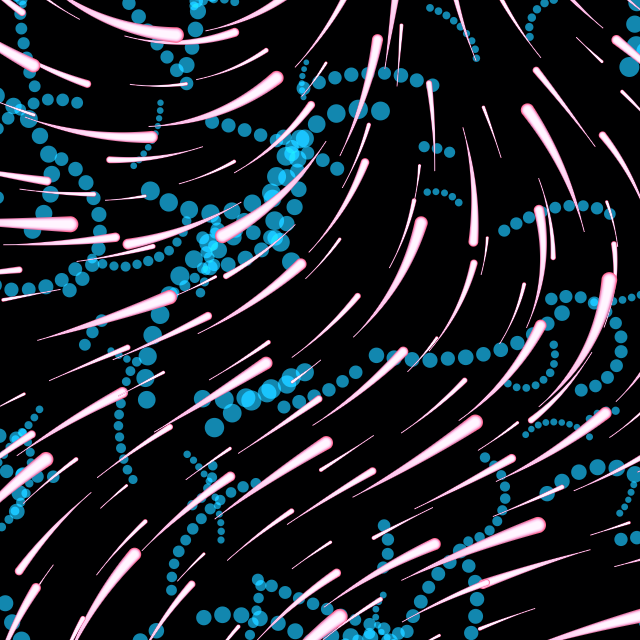
Write a Shadertoy shader that draws this background.

```glsl
// Tapered pink comets sweep along a turning flow over chains of translucent cyan dots on black.
// Comets are short parabolic arcs bent by the local flow; each dot chain walks along
// its own curving path, and overlapping dots grow brighter.

#define STREAKS 146
#define CHAINS 74
#define HEAD_RADIUS vec2(0.0024, 0.0127)
#define STREAK_LENGTH vec2(0.05, 0.23)
#define DOT_RADIUS vec2(0.0045, 0.0150)
#define DOT_SPACING 2.4
#define DOT_OPACITY 0.55
#define DOT_INK vec3(0.127, 0.964, 1.236)
#define CORE vec3(1.0, 0.96, 1.0)
#define ROSE vec3(0.99, 0.75, 0.92)
#define RIM vec3(0.88, 0.46, 0.64)
#define CAP vec3(1.0, 0.38, 0.55)

float hash(float n) {
    return fract(sin(n * 127.1 + 3.7) * 43758.5453);
}

// Flow heading in radians: fans out at the top, nearly parallel at the bottom
float flowAngle(vec2 p) {
    float left = 66.0 - 104.0 * p.y;
    float right = 15.0 + 125.0 * smoothstep(0.1, 0.95, p.y);
    return radians(mix(left, right, smoothstep(0.0, 1.0, p.x)));
}

float coverage(float dist, float pixel) {
    return clamp(0.5 - dist / pixel, 0.0, 1.0);
}

// Light let through by all the dots of one chain
float chainTransmission(vec2 p, float id, float pixel) {
    float seed = id * 7.0 + 11.0;
    vec2 dotPos = vec2(hash(seed), hash(seed + 1.0)) * 1.1 - 0.05;
    float radius = mix(DOT_RADIUS.x, DOT_RADIUS.y, hash(seed + 2.0));
    float heading = 6.2832 * hash(seed + 3.0);
    float bend = 0.6 * (hash(seed + 4.0) - 0.5);
    int count = 3 + int(10.0 * hash(seed + 5.0));
    float stride = radius * DOT_SPACING;
    float light = 1.0;
    if (distance(p, dotPos) > stride * float(count) + radius) return light;
    for (int j = 0; j < count; j++) {
        float wobble = hash(seed + 31.0 * float(j)) - 0.5;
        float size = radius * (1.0 + 0.12 * wobble);
        light *= 1.0 - DOT_OPACITY * coverage(distance(p, dotPos) - size, pixel);
        dotPos += stride * vec2(cos(heading), sin(heading));
        heading += bend + 0.2 * wobble;
    }
    return light;
}

// Colour and coverage of one comet
vec4 streak(vec2 p, float id, float pixel) {
    // Evenly spread position and size, loosened by a little jitter
    vec3 spread = fract(id * vec3(0.8192, 0.6710, 0.5497) + 0.5);
    vec2 jitter = vec2(hash(id), hash(id + 400.0)) - 0.5;
    vec2 center = spread.xy * 1.2 - 0.1 + 0.03 * jitter;
    float size = spread.z;
    float len = mix(STREAK_LENGTH.x, STREAK_LENGTH.y, size);
    float headRadius = mix(HEAD_RADIUS.x, HEAD_RADIUS.y, size * size);
    vec2 q = p - center;
    if (length(q) > 0.6 * len + headRadius) return vec4(0.0);

    // Local frame and curvature of the flow
    float angle = flowAngle(center);
    vec2 along = vec2(cos(angle), sin(angle));
    float h = 0.05;
    float bend = (flowAngle(center + h * along) - flowAngle(center - h * along)) / (2.0 * h);
    q = vec2(dot(q, along), dot(q, vec2(-along.y, along.x)));

    // Nearest point on the arc, refined by one tangent projection
    float u = clamp(q.x, -0.5 * len, 0.5 * len);
    vec2 tangent = vec2(1.0, bend * u);
    u += dot(q - vec2(u, 0.5 * bend * u * u), tangent) / dot(tangent, tangent);
    u = clamp(u, -0.5 * len, 0.5 * len);
    float dist = distance(q, vec2(u, 0.5 * bend * u * u));

    // Taper from tail to head, a few comets running backwards
    float facing = hash(id + 800.0) < 0.2 ? -1.0 : 1.0;
    float t = 0.5 + facing * u / len;
    float radius = max(headRadius * t, 0.0008);

    // White core, rose flank, darker rim that reddens around the head
    float depth = dist / radius;
    vec3 color = mix(ROSE, CORE, smoothstep(0.15, 0.75, t));
    color = mix(color, ROSE, smoothstep(0.35, 0.85, depth));
    vec3 edge = mix(RIM, CAP, smoothstep(0.88, 1.0, t));
    color = mix(color, edge, smoothstep(0.65, 1.0, depth));
    return vec4(color, coverage(dist - radius, pixel));
}

void mainImage(out vec4 fragColor, in vec2 fragCoord) {
    vec2 p = fragCoord / iResolution.y;
    float pixel = 1.0 / iResolution.y;

    // Dots
    float light = 1.0;
    for (int i = 0; i < CHAINS; i++) {
        light *= chainTransmission(p, float(i), pixel);
    }
    vec3 color = vec3(0.0, 0.0, 0.005) + DOT_INK * (1.0 - light);

    // Comets on top
    for (int i = 0; i < STREAKS; i++) {
        vec4 comet = streak(p, float(i), pixel);
        color = mix(color, comet.rgb, comet.a);
    }
    fragColor = vec4(min(color, 1.0), 1.0);
}
```
